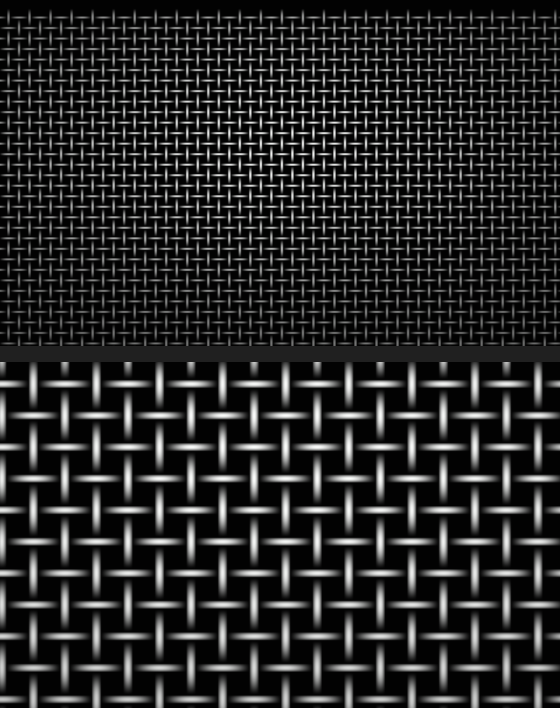
Top, the full canvas; bottom, a detail of the centre.
Reproduce this pattern procedurally as a WebGL 1 fragment shader.

```glsl
precision highp float;
// Plain-woven steel wire mesh on black, softly lit a little above the centre.

uniform vec2 u_resolution;

const float WIRES_ACROSS = 53.26;               // wire pitches per canvas width
const vec2  FIRST_CROSSING = vec2(0.811, 1.665); // from the top left, in pitches
const vec2  HALF_WIDTH = vec2(0.155, 0.135);    // upright, level wires, in pitches
const vec2  HALF_LENGTH = vec2(0.86, 0.88);     // visible arc of each wire
const vec3  STEEL = vec3(0.98, 0.985, 0.98);
const vec3  BACKDROP = vec3(0.008);
const vec2  LIGHT_CENTRE = vec2(0.5, 0.58);
const vec2  LIGHT_SPREAD = vec2(0.52, 0.40);
const float LIGHT_FLOOR = 0.40;
const int   SAMPLES = 4;                        // per axis, for smooth edges

float nearestInt(float v) {
  return floor(v + 0.5);
}

// Closest integer with the same parity as the given wire index.
float nearestCrest(float v, float parity) {
  return parity + 2.0 * nearestInt(0.5 * (v - parity));
}

// Rounded wire: bright along its axis and crest, dark where it dips under.
float wireArc(float across, float along, float halfWidth, float halfLength) {
  float a = clamp(across / halfWidth, -1.0, 1.0);
  float s = clamp(along / halfLength, -1.0, 1.0);
  float crest = 1.0 - s * s;
  return (1.0 - a * a) * crest * sqrt(crest);
}

// Mesh brightness; integer coordinates are crossings, y runs downwards.
float weave(vec2 p) {
  float column = nearestInt(p.x);
  float row = nearestInt(p.y);
  float crestY = nearestCrest(p.y, column);
  float crestX = nearestCrest(p.x, row + 1.0);
  float upright = wireArc(p.x - column, p.y - crestY, HALF_WIDTH.x, HALF_LENGTH.x);
  float level = wireArc(p.y - row, p.x - crestX, HALF_WIDTH.y, HALF_LENGTH.y);

  // The mesh ends above its first row
  return max(upright * step(-0.5, crestY), level * step(-0.5, row));
}

float lighting(vec2 uv) {
  vec2 q = (uv - LIGHT_CENTRE) / LIGHT_SPREAD;
  return LIGHT_FLOOR + (1.0 - LIGHT_FLOOR) * exp(-dot(q, q));
}

void main() {
  // Average a grid of samples inside the pixel
  float metal = 0.0;
  for (int j = 0; j < SAMPLES; j++) {
    for (int i = 0; i < SAMPLES; i++) {
      vec2 offset = (vec2(float(i), float(j)) + 0.5) / float(SAMPLES) - 0.5;
      vec2 point = gl_FragCoord.xy + offset;
      vec2 fromTopLeft = vec2(point.x, u_resolution.y - point.y) / u_resolution.x;
      metal += weave(fromTopLeft * WIRES_ACROSS - FIRST_CROSSING);
    }
  }
  metal /= float(SAMPLES * SAMPLES);

  float light = lighting(gl_FragCoord.xy / u_resolution);
  gl_FragColor = vec4(BACKDROP + STEEL * metal * light, 1.0);
}
```
